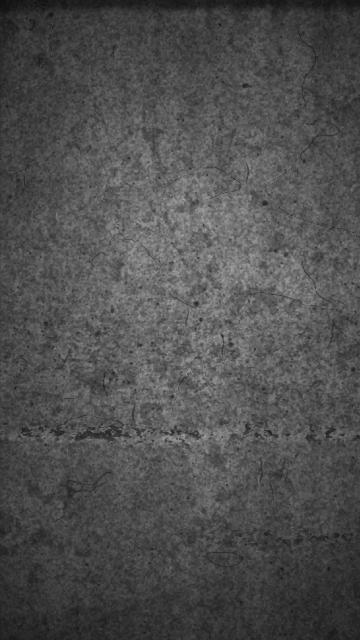
This texture is drawn by a Shadertoy shader. Its source:

```glsl
// Weathered dark concrete wall: a soft vignette over mottled stains and runs,
// with sandy grain, pits, hairline cracks, scratches and two crumbling seams.
// All noise is cellular: random cell points whose values are blended smoothly.

const float PEAK_GREY = 0.475;
const vec2 GLOW_CENTRE = vec2(0.30, 0.53);
const vec2 GLOW_SIZE = vec2(0.45, 0.57);

vec3 hash3(vec2 cell) {
    vec3 h = fract(cell.xyx * vec3(0.1031, 0.1030, 0.0973));
    h += dot(h, h.yxz + 33.33);
    return fract((h.xxy + h.yzz) * h.zyx);
}

// Smooth cellular noise, 0 to 1 with mean one half.
float cellNoise(vec2 p) {
    vec2 base = floor(p);
    float total = 0.0, weights = 0.0;
    for (int j = -1; j <= 1; j++)
    for (int i = -1; i <= 1; i++) {
        vec2 cell = base + vec2(i, j);
        vec3 h = hash3(cell);
        vec2 d = cell + h.xy - p;
        float w = exp(-6.0 * dot(d, d));
        total += w * h.z;
        weights += w;
    }
    return total / weights;
}

float layeredNoise(vec2 p, int octaves, float gain) {
    float total = 0.0, weights = 0.0, amp = 1.0;
    for (int i = 0; i < octaves; i++) {
        total += amp * cellNoise(p);
        weights += amp;
        amp *= gain;
        p = mat2(1.6, 1.2, -1.2, 1.6) * p + 17.3;
    }
    return total / weights;
}

// Dark round holes, at most one per cell; density is the chance of a hole.
float pits(vec2 p, float cells, float maxRadius, float density, float pixel) {
    vec2 base = floor(p * cells);
    float cover = 0.0;
    for (int j = -1; j <= 1; j++)
    for (int i = -1; i <= 1; i++) {
        vec2 cell = base + vec2(i, j);
        vec3 h = hash3(cell + 71.0);
        vec3 shape = hash3(cell + 191.0);
        vec2 d = p - (cell + h.xy) / cells;
        d.x *= mix(0.7, 1.4, shape.y);
        float radius = maxRadius * mix(0.35, 1.0, shape.x * shape.x);
        float hole = 1.0 - smoothstep(-pixel, pixel, length(d) - radius);
        cover = max(cover, hole * step(h.z, density) * mix(0.5, 1.0, shape.z));
    }
    return cover;
}

// Hairline along the middle contour of a noise field, broken into pieces.
float cracks(vec2 p, vec2 scale, float width) {
    float field = layeredNoise(p * scale, 4, 0.4);
    float line = 1.0 - smoothstep(0.0, width, abs(field - 0.5));
    return line * smoothstep(0.56, 0.72, cellNoise(p * 9.0 + scale));
}

// Short, nearly vertical scratches scattered over the wall.
float scratches(vec2 p, float seed, float pixel) {
    float cover = 0.0;
    for (int i = 0; i < 9; i++) {
        vec3 h = hash3(vec2(float(i), seed));
        vec2 d = p - vec2(h.x * 0.56, mix(0.1, 0.95, h.y));
        d.x += (h.z - 0.5) * 0.2 * d.y + 0.002 * sin(d.y * 160.0 + h.x * 6.0);
        float halfLength = mix(0.008, 0.028, h.z);
        float taper = 1.0 - smoothstep(0.4, 1.0, abs(d.y) / halfLength);
        cover = max(cover, taper * (1.0 - smoothstep(0.0, 0.0007 + pixel, abs(d.x))));
    }
    return cover;
}

float band(float y, float centre, float width) {
    float d = (y - centre) / width;
    return exp(-d * d);
}

void mainImage(out vec4 fragColor, in vec2 fragCoord) {
    float pixel = 1.0 / iResolution.y;
    vec2 p = fragCoord * pixel;

    // Vignette, darkest along the top edge.
    vec2 q = (p - GLOW_CENTRE) / GLOW_SIZE;
    float grey = PEAK_GREY * exp(-dot(q, q));
    grey *= 1.0 - 0.45 * smoothstep(0.982, 1.0, p.y + 0.01 * cellNoise(p * 30.0));

    // Stains, vertical runs and sandy grain.
    float stain = layeredNoise(p * 6.0 + 3.0, 5, 0.65);
    float runs = layeredNoise(p * vec2(48.0, 6.0), 2, 0.6);
    float blotch = layeredNoise(p * 34.0 + 9.0, 3, 0.8);
    float grain = cellNoise(p * 330.0) * 0.6 + cellNoise(p * 170.0 + 40.0) * 0.4;
    grey *= 1.0 + 0.55 * (stain - 0.5) + 0.20 * (runs - 0.5);
    grey *= 1.0 + 0.60 * (grain - 0.5);
    grey *= 1.0 - 0.24 * smoothstep(0.54, 0.72, blotch) * smoothstep(0.4, 0.6, stain + 0.1 * runs);

    // Casting seams: pale crust beside dark crumbling flecks.
    float wobble = 0.012 * (cellNoise(p * 12.0) - 0.5);
    float crumb = layeredNoise(p * vec2(65.0, 95.0), 3, 0.8);
    float flecks = smoothstep(0.53, 0.66, crumb);
    float crust = smoothstep(0.30, 0.55, 1.0 - crumb);
    float lowSeam = band(p.y + wobble, 0.16, 0.018) * smoothstep(0.2, 0.42, p.x);
    grey *= 1.0 + 0.20 * crust * band(p.y + wobble, 0.318, 0.010);
    grey *= 1.0 - 0.42 * flecks * band(p.y + wobble, 0.326, 0.014);
    grey *= 1.0 - 0.40 * flecks * lowSeam;
    grey *= 1.0 - 0.22 * flecks * band(p.y, 0.44, 0.12);

    // Pits, cracks and scratches.
    float density = 0.10 + 0.22 * band(p.y, 0.45, 0.16);
    float holes = max(pits(p, 32.0, 0.0042, density * 0.6, pixel),
                      pits(p + 5.0, 85.0, 0.0020, density, pixel));
    float hairlines = max(cracks(p, vec2(5.0, 9.0), 0.007), cracks(p + 2.0, vec2(9.0, 4.0), 0.006));
    grey *= 1.0 - 0.55 * holes;
    grey *= 1.0 - 0.32 * hairlines;
    grey *= 1.0 - 0.38 * scratches(p, 5.0, pixel);
    grey *= 1.0 + 0.22 * scratches(p, 23.0, pixel);

    fragColor = vec4(vec3(clamp(grey, 0.0, 1.0)), 1.0);
}
```
